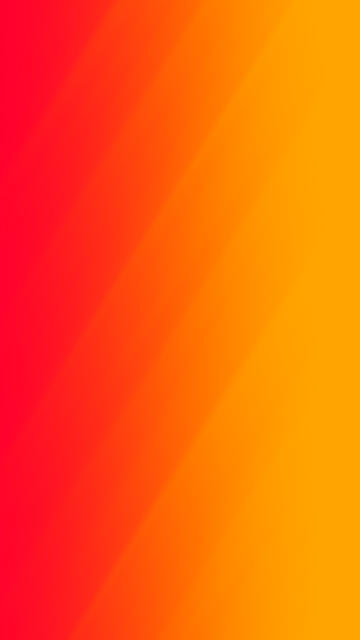
Give the GLSL for this background, as a WebGL 2 fragment shader.

```glsl
#version 300 es
precision highp float;
// Red to amber horizontal gradient brushed by soft diagonal streaks of light.
uniform vec2 u_resolution;
out vec4 fragColor;

vec2 hashGradient(vec2 cell) {
  float angle = 6.2832 * fract(sin(dot(cell, vec2(127.1, 311.7))) * 43758.5);
  return vec2(cos(angle), sin(angle));
}

float gradientNoise(vec2 p) {
  vec2 cell = floor(p), f = fract(p);
  vec2 w = f * f * f * (f * (f * 6.0 - 15.0) + 10.0);
  vec2 e = vec2(1.0, 0.0);
  float low = mix(dot(hashGradient(cell), f),
                  dot(hashGradient(cell + e.xy), f - e.xy), w.x);
  float high = mix(dot(hashGradient(cell + e.yx), f - e.yx),
                   dot(hashGradient(cell + e.xx), f - e.xx), w.x);
  return mix(low, high, w.y);
}

// Evenly spaced folds: each brightens at its edge, then fades to the right.
float foldLight(float across) {
  float light = 0.0;
  for (int i = 0; i < 6; i++) {
    float d = across - 0.317 - 0.25 * float(i);
    float strength = i % 2 == 0 ? 0.065 : 0.035;
    light += strength * smoothstep(-0.015, 0.02, d) * exp(-max(d, 0.0) / 0.12);
  }
  return light;
}

// Green rises along the ramp while blue drains out of the red end.
vec3 sunsetRamp(float t) {
  float green = 0.645 * smoothstep(-0.06, 0.93, t);
  float blue = 0.18 * pow(max(1.0 - green / 0.5, 0.0), 1.6);
  return vec3(1.0, green, blue);
}

void main() {
  vec2 uv = gl_FragCoord.xy / u_resolution;
  float down = 1.0 - uv.y;
  float across = uv.x + 1.129 * down; // constant along every streak

  // Fine brushed grain, stretched along the streaks
  float grain = 0.018 * gradientNoise(vec2(across * 18.0, down * 2.0))
              + 0.008 * gradientNoise(vec2(across * 47.0, down * 3.0 + 9.0));

  float t = uv.x + foldLight(across) + grain + 0.035 * down - 0.025;
  fragColor = vec4(sunsetRamp(t), 1.0);
}
```
